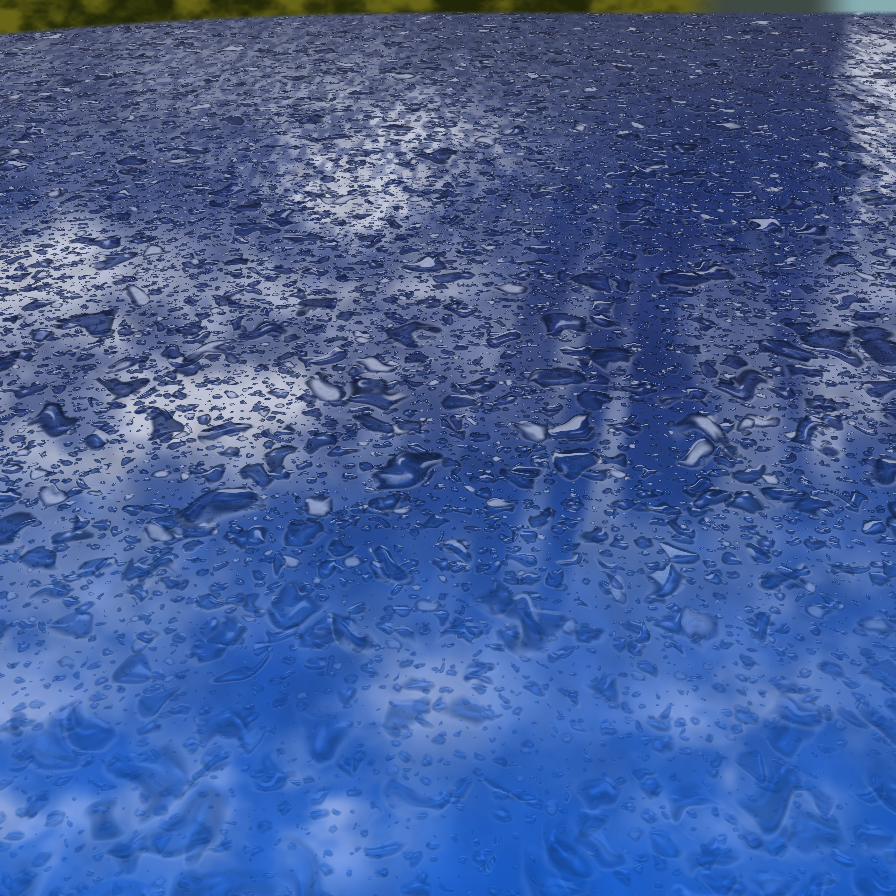
Give the GLSL for this texture, as a three.js fragment shader.

```glsl
// Rain drops on a glossy blue panel receding to a blurred green hedge.
varying vec2 vUv;

float hash(vec2 p) {
  vec3 a = fract(vec3(p.xyx) * 0.1031);
  a += dot(a, a.yzx + 33.33);
  return fract((a.x + a.y) * a.z);
}

float noise(vec2 p) {
  vec2 i = floor(p), f = fract(p);
  f = f * f * (3.0 - 2.0 * f);
  return mix(mix(hash(i), hash(i + vec2(1, 0)), f.x),
             mix(hash(i + vec2(0, 1)), hash(i + vec2(1, 1)), f.x), f.y);
}

float fbm(vec2 p) {
  float sum = 0.0, amp = 0.53;
  for (int i = 0; i < 4; i++) {
    sum += amp * noise(p);
    p = p * 2.03 + 17.3;
    amp *= 0.5;
  }
  return sum;
}

float blob(vec2 p, vec2 centre, vec2 radius) {
  vec2 d = (p - centre) / radius;
  return exp(-dot(d, d));
}

// Paint under the water: dark far away, saturated close by
vec3 paint(float y) {
  vec3 c = mix(vec3(0.10, 0.35, 0.76), vec3(0.13, 0.31, 0.65), smoothstep(0.0, 0.36, y));
  c = mix(c, vec3(0.13, 0.20, 0.43), smoothstep(0.3, 0.62, y));
  return mix(c, vec3(0.21, 0.24, 0.38), smoothstep(0.75, 1.0, y));
}

// Reflected sky, broken by tree shadows that fan toward the viewer
float skyLight(vec2 p, vec2 ground) {
  float rightEdge = smoothstep(0.925, 0.965, p.x + 0.03 * (noise(p * 30.0) - 0.5));
  float far = 1.15 * blob(p, vec2(0.43, 0.825), vec2(0.13, 0.065))
    + 0.6 * blob(p, vec2(0.36, 0.78), vec2(0.09, 0.035))
    + 1.1 * rightEdge * smoothstep(0.7, 0.8, p.y) * (1.0 - smoothstep(0.94, 1.0, p.y))
    + 0.4 * blob(p, vec2(0.2, 0.93), vec2(0.45, 0.1));
  float middle = 0.9 * blob(p, vec2(0.0, 0.71), vec2(0.14, 0.06))
    + 0.85 * blob(p, vec2(0.13, 0.54), vec2(0.2, 0.1))
    + 0.75 * blob(p, vec2(0.4, 0.63), vec2(0.18, 0.12))
    + 0.3 * blob(p, vec2(0.15, 0.65), vec2(0.4, 0.2))
    + 0.85 * blob(p, vec2(1.0, 0.59), vec2(0.085, 0.14));
  float near = 0.85 * blob(p, vec2(0.0, 0.15), vec2(0.17, 0.14))
    + 0.85 * blob(p, vec2(0.33, 0.08), vec2(0.13, 0.08))
    + 0.7 * blob(p, vec2(0.48, 0.22), vec2(0.11, 0.07))
    + 0.8 * blob(p, vec2(0.82, 0.16), vec2(0.14, 0.1))
    + 0.35 * blob(p, vec2(0.15, 0.34), vec2(0.25, 0.08))
    + 0.4 * blob(p, vec2(0.97, 0.33), vec2(0.15, 0.08));
  float fan = (p.x - 0.82) / (1.4 - p.y);
  float gaps = smoothstep(0.4, 0.75, noise(vec2(fan * 26.0 + 4.0, p.y * 6.0)));
  gaps *= smoothstep(0.42, 0.56, p.x) * blob(p, vec2(0.7, 0.52), vec2(0.3, 0.2));
  float cloud = smoothstep(0.3, 0.68, fbm(p * vec2(10.0, 13.0) + 3.0));
  float grain = smoothstep(0.25, 0.75, noise(ground * vec2(55.0, 26.0)));
  return far * mix(0.45, 1.1, grain) * (0.65 + 0.45 * cloud)
    + middle * (0.4 + 0.75 * cloud) + near * (0.15 + cloud) + gaps * 0.5;
}

// Nearest drop: offset in its own radii, their length, and its random id
vec4 nearestDrop(vec2 p) {
  vec4 best = vec4(0, 0, 9, 0);
  vec2 cell = floor(p);
  for (int j = -1; j <= 1; j++)
    for (int i = -1; i <= 1; i++) {
      vec2 id = cell + vec2(i, j);
      float size = hash(id + 7.7);
      vec2 centre = id + 0.15 + 0.7 * vec2(hash(id + 31.1), hash(id + 57.9));
      vec2 d = (p - centre) / (mix(0.07, 0.46, size * size) * vec2(1.2, 0.85));
      d.y += 0.6 * (hash(id + 83.3) - 0.5) * d.x;
      float len = length(d);
      if (len < best.z) best = vec4(d, len, size);
    }
  return best;
}

void main() {
  vec2 p = vUv;
  float depth = 1.22 - p.y;
  vec2 ground = vec2(p.x - 0.5, 1.0) / depth;
  float focus = smoothstep(0.15, 0.5, p.y);
  vec3 base = paint(p.y);
  vec3 sky = mix(vec3(0.60, 0.68, 0.88), vec3(0.72, 0.74, 0.81), smoothstep(0.15, 0.5, p.y));
  float light = clamp(skyLight(p, ground), 0.0, 1.0);
  vec3 color = mix(base, sky, light);
  color *= 0.88 + 0.24 * fbm(ground * vec2(18.0, 14.0));

  // Water, from fine spray to broad puddles
  for (int i = 0; i < 4; i++) {
    float layer = float(i);
    float scale = 58.0 / pow(1.72, layer);
    vec2 q = ground * scale + layer * 19.7;
    float warp = 0.25 + 0.12 * layer;
    q += warp * (vec2(noise(q * 1.9), noise(q * 1.9 + 41.0)) - 0.5);
    q += 0.3 * warp * (vec2(noise(q * 5.0), noise(q * 5.0 + 23.0)) - 0.5);
    vec4 drop = nearestDrop(q);
    float visible = 1.0 - smoothstep(180.0, 520.0, scale / (depth * depth));
    visible *= mix(0.65, 0.95, focus);
    float mask = 1.0 - smoothstep(mix(0.5, 0.82, focus), 1.08, drop.z);
    float below = 0.5 - 0.5 * drop.y / max(drop.z, 0.01);
    float rim = smoothstep(0.35, 0.95, drop.z);
    float ripple = noise(drop.xy * vec2(1.6, 4.5) + drop.w * 50.0);
    vec3 body = mix(base, color, 0.25) * (0.78 + 0.4 * ripple);
    body *= 1.0 - rim * mix(0.35 * below, 0.5 * (1.0 - 0.5 * below), focus);
    float glint = smoothstep(0.62, 0.85, ripple) * smoothstep(-0.5, 0.4, drop.y);
    glint = max(glint, step(0.9, fract(drop.w * 37.0)) * (1.0 - rim));
    body = mix(body, sky * 1.1, glint * mix(0.2, 0.7, focus));
    float halo = smoothstep(0.85, 1.05, drop.z) * (1.0 - smoothstep(1.05, 1.35, drop.z));
    color = mix(color, sky, halo * below * visible * 0.1 * layer);
    color = mix(color, body, mask * visible);
  }

  // Blurred hedge beyond the curved far edge
  float edge = 0.985 - 0.024 * pow(1.0 - min(p.x / 0.5, 1.0), 2.0);
  float leaves = fbm(p * vec2(28.0, 40.0));
  vec3 hedge = mix(vec3(0.13, 0.15, 0.03), vec3(0.40, 0.39, 0.09), smoothstep(0.3, 0.75, leaves));
  hedge = mix(hedge, vec3(0.25, 0.29, 0.27), smoothstep(0.75, 0.82, p.x));
  hedge = mix(hedge, vec3(0.52, 0.68, 0.70), smoothstep(0.9, 0.96, p.x));
  color = mix(color, hedge, smoothstep(edge - 0.003, edge + 0.004, p.y));
  gl_FragColor = vec4(color, 1.0);
}
```
